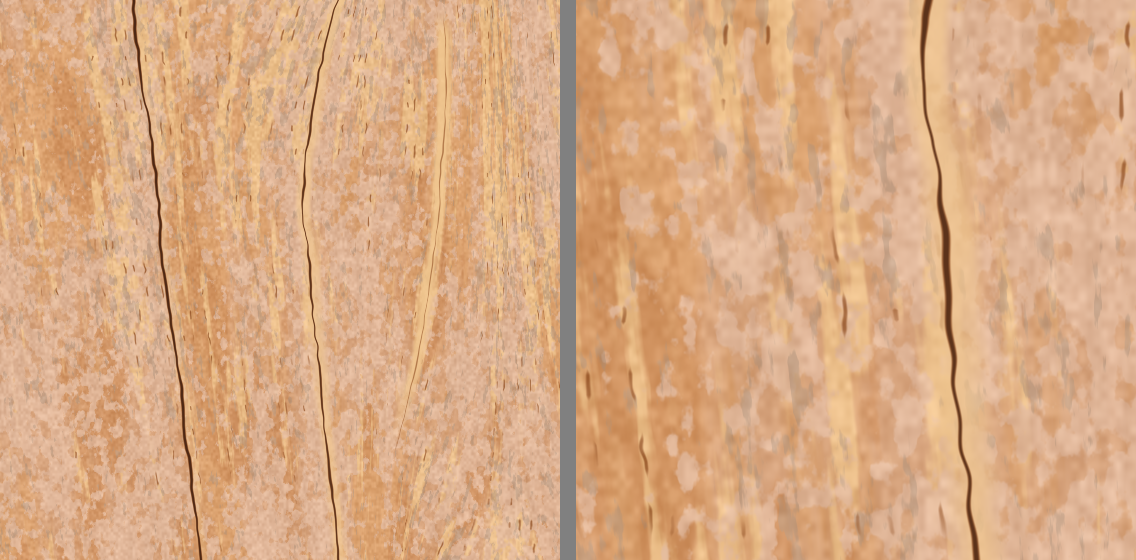
Left: the whole. Right: its middle third, enlarged.
Reproduce this texture procedurally as a WebGL 2 fragment shader.

```glsl
#version 300 es
precision highp float;
// Weathered, sun-bleached wood with long grain, mottled crust and drying cracks.

uniform vec2 u_resolution;
out vec4 fragColor;

const vec3 ROSE      = vec3(0.845, 0.645, 0.495);
const vec3 PALE_ROSE = vec3(0.885, 0.725, 0.615);
const vec3 OCHRE     = vec3(0.865, 0.640, 0.440);
const vec3 CREAM     = vec3(0.940, 0.775, 0.560);
const vec3 TAN       = vec3(0.800, 0.550, 0.350);
const vec3 GREY      = vec3(0.700, 0.590, 0.500);
const vec3 BROWN     = vec3(0.600, 0.350, 0.180);
const vec3 DARK      = vec3(0.270, 0.130, 0.060);

const float CRACK_WIDTH = 0.0019;             // half width of the open cracks
const float PIT_WIDTH   = 0.0012;             // half width of the short pits
const vec2  PIT_CELLS   = vec2(64.0, 24.0);   // pit grid across and along the grain
const float PIT_SHARE   = 0.55;
const float SPECKLE     = 0.085;              // brightness of the fine roughness

float hash(vec2 p) {
    vec3 q = fract(p.xyx * 0.1031);
    q += dot(q, q.yzx + 33.33);
    return fract((q.x + q.y) * q.z);
}

float noise(vec2 p) {
    vec2 i = floor(p), f = fract(p);
    f = f * f * (3.0 - 2.0 * f);
    return mix(mix(hash(i), hash(i + vec2(1, 0)), f.x),
               mix(hash(i + vec2(0, 1)), hash(i + vec2(1, 1)), f.x), f.y);
}

float fbm(vec2 p) {
    float sum = 0.0, weight = 0.533;
    for (int i = 0; i < 4; i++) {
        sum += weight * noise(p);
        p = p * 2.03 + 17.3;
        weight *= 0.5;
    }
    return sum;
}

// Paths of the cracks: x as a function of height
float leftPath(float y)  { return 0.354 - 0.116 * y; }
float midPath(float y)   { float d = y - 0.62; return 0.541 + (d > 0.0 ? 0.46 * d * d : -0.1 * d); }
float rightPath(float y) { float d = y - 0.85; return 0.792 - 0.21 * d * d; }

// Grain coordinate: x straightened along the flow of the cracks
float grainX(vec2 p) {
    float bend = mix(leftPath(p.y) - 0.264, midPath(p.y) - 0.541, smoothstep(0.25, 0.55, p.x));
    bend = mix(bend, rightPath(p.y) - 0.792, smoothstep(0.58, 0.76, p.x));
    bend = mix(bend, -0.16 * p.y - 0.07, smoothstep(0.76, 1.02, p.x));
    return p.x - bend;
}

// Irregular sideways drift of a crack edge
float wobble(float y, float seed) {
    return 0.009 * (noise(vec2(y * 13.0, seed)) - 0.5) + 0.004 * (noise(vec2(y * 55.0, seed)) - 0.5);
}

float line(float dist, float halfWidth, float soft) {
    return 1.0 - smoothstep(halfWidth - soft, halfWidth + soft, abs(dist));
}

// Short pits lying along the grain, one candidate per cell
float pits(vec2 g, float soft) {
    vec2 cell = floor(g * PIT_CELLS), f = fract(g * PIT_CELLS);
    float keep = step(hash(cell + 5.0), PIT_SHARE);
    float halfLength = mix(0.12, 0.42, hash(cell + 21.0));
    float center = mix(0.3, 0.7, hash(cell + 43.0)) + 0.25 * (noise(g * vec2(60.0, 110.0)) - 0.5);
    float along = 1.0 - smoothstep(halfLength * 0.5, halfLength, abs(f.y - 0.5));
    return keep * along * line((f.x - center) / PIT_CELLS.x, PIT_WIDTH * along, soft);
}

void main() {
    vec2 p = gl_FragCoord.xy / u_resolution.y;
    float soft = max(0.7 / u_resolution.y, 0.0009);
    vec2 g = vec2(grainX(p), p.y);

    // Broad patches of ochre, rose and tan
    float patches = fbm(g * vec2(9.0, 2.6) + 3.0);
    float fibre = fbm(g * vec2(75.0, 9.0));
    float rough = fbm(p * vec2(85.0, 62.0) + 9.0);
    vec3 color = mix(OCHRE, ROSE, smoothstep(0.36, 0.58, patches + 0.35 * (fibre - 0.5)));
    float tan = fbm(g * vec2(15.0, 4.0) + 31.0) + 0.4 * (fibre - 0.5) + 0.25 * (rough - 0.5);
    color = mix(color, TAN, 0.75 * smoothstep(0.52, 0.70, tan));

    // Cream streaks, gathered in bands
    float band = fbm(g * vec2(8.0, 2.2) + 57.0) + 0.12 * (p.y - 0.5) + 0.10 * smoothstep(0.25, 0.5, p.x);
    float streak = fbm(g * vec2(62.0, 6.5) + 71.0) + 0.7 * (band - 0.55);
    color = mix(color, CREAM, 0.80 * smoothstep(0.50, 0.68, streak + 0.2 * (rough - 0.5)));

    // Pale crust broken into small ragged flecks
    float crust = rough + 0.75 * (patches - 0.5) - 0.3 * (streak - 0.5) - 0.25 * (tan - 0.5);
    color = mix(color, PALE_ROSE, 0.85 * smoothstep(0.47, 0.61, crust));

    // Grey flecks and brown pits
    float fleck = fbm(g * vec2(120.0, 42.0) + 13.0) + 0.3 * (band - 0.5);
    color = mix(color, GREY, 0.50 * smoothstep(0.63, 0.74, fleck));
    float pitArea = smoothstep(0.44, 0.62, streak) * smoothstep(0.34, 0.56, noise(g * vec2(40.0, 16.0) + 8.0));
    color = mix(color, BROWN, 0.80 * pitArea * pits(g, soft));

    // Fine roughness
    float fine = noise(p * vec2(230.0, 190.0)) - 0.5 + 0.6 * (noise(p * 110.0 + 40.0) - 0.5);
    color += SPECKLE * fine * vec3(0.8, 1.0, 1.1) + 0.06 * (fibre - 0.5);

    // Cream wood beside the cracks
    float left = p.x - leftPath(p.y) - wobble(p.y, 2.0);
    float mid = p.x - midPath(p.y) - wobble(p.y, 7.0);
    float right = p.x - rightPath(p.y) - 0.6 * wobble(p.y, 12.0);
    float veinSpan = smoothstep(0.18, 0.36, p.y) * (1.0 - smoothstep(0.93, 0.99, p.y));
    float ragged = 0.5 + fibre;
    float halo = 0.45 * line(left - 0.005, 0.006 * ragged, 0.005);
    halo = max(halo, 0.75 * line(mid - 0.003, 0.011 * ragged, 0.008));
    halo = max(halo, 0.95 * veinSpan * line(right, 0.011 * ragged, 0.006));
    color = mix(color, CREAM + 0.05 * (rough - 0.5), halo);

    // Cracks: brown rim, dark core of varying width
    float leftWidth = CRACK_WIDTH * mix(0.55, 1.25, noise(vec2(p.y * 17.0, 4.0)));
    float midWidth = CRACK_WIDTH * mix(0.25, 1.05, noise(vec2(p.y * 21.0, 9.0)));
    float veinWidth = CRACK_WIDTH * mix(0.15, 0.75, noise(vec2(p.y * 26.0, 14.0)));
    float rim = max(line(left, leftWidth * 1.5, soft), line(mid, midWidth * 1.5, soft));
    color = mix(color, BROWN, 0.85 * rim);
    color = mix(color, BROWN, 0.70 * smoothstep(0.17, 0.24, p.y) * (1.0 - smoothstep(0.93, 0.99, p.y)) * line(right - 0.002, veinWidth, soft));
    float core = max(line(left, leftWidth, soft), 0.85 * line(mid, midWidth, soft));
    color = mix(color, DARK, 0.9 * core);

    fragColor = vec4(clamp(color, 0.0, 1.0), 1.0);
}
```
